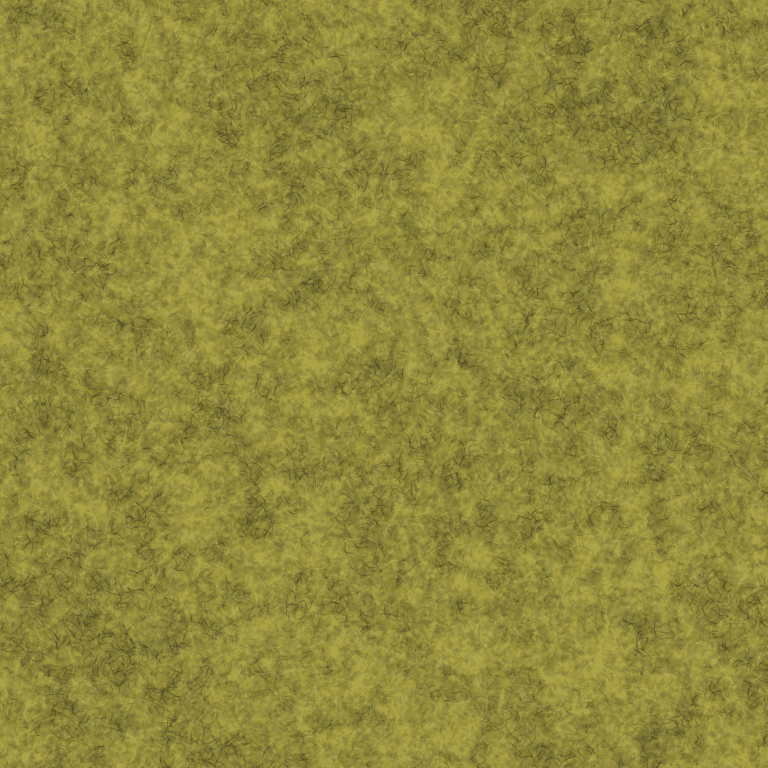
Give the GLSL for this texture, as a WebGL 1 fragment shader.

```glsl
precision highp float;
// Olive wool felt: mottled yellow-green cloth with fine dark and pale fibres.

uniform vec2 u_resolution;

const vec3 SHADOW_WOOL = vec3(0.360, 0.332, 0.140);
const vec3 BRIGHT_WOOL = vec3(0.660, 0.625, 0.262);
const vec3 GREY_TINT = vec3(-0.006, 0.006, 0.030);
const float BASE_TONE = 0.73;
const float CLOUD_SCALE = 7.0;      // broad blotches across the canvas
const float CLOUD_CONTRAST = 0.48;
const float GRAIN_SCALE = 125.0;    // fine fuzz across the canvas
const float GRAIN_CONTRAST = 0.35;
const float FIBRE_CELLS = 58.0;     // curled strands across the canvas
const float FIBRE_WIDTH = 0.0015;
const float DARK_FIBRE = 0.25;
const float PALE_FIBRE = 0.19;
const float HAIR_CELLS = 14.0;      // sparse long hairs
const float HAIR_STRENGTH = 0.22;

vec2 hash2(vec2 p) {
  vec3 q = fract(vec3(p.xyx) * vec3(0.1031, 0.1030, 0.0973));
  q += dot(q, q.yzx + 33.33);
  return fract((q.xx + q.yz) * q.zy);
}

mat2 turn(float angle) {
  float c = cos(angle), s = sin(angle);
  return mat2(c, s, -s, c);
}

float smoothNoise(vec2 p) {
  vec2 cell = floor(p), f = fract(p);
  f = f * f * (3.0 - 2.0 * f);
  float low = mix(hash2(cell).x, hash2(cell + vec2(1.0, 0.0)).x, f.x);
  float high = mix(hash2(cell + vec2(0.0, 1.0)).x, hash2(cell + 1.0).x, f.x);
  return mix(low, high, f.y);
}

// Layered blotches, centred on zero; finer layers are stronger.
float clouds(vec2 p) {
  float sum = 0.0, weight = 0.27;
  for (int i = 0; i < 4; i++) {
    sum += weight * (smoothNoise(p) - 0.5);
    p = turn(0.65) * p * 2.13 + 19.7;
    weight *= 1.3;
  }
  return sum;
}

// Cellular scatter: every cell holds one curved strand, faded at its ends.
float strands(vec2 p, float cells, float seed) {
  float width = max(FIBRE_WIDTH, 0.9 / u_resolution.y) * cells;
  p = turn(seed * 1.3) * p * cells + seed * 71.0 + 200.0;
  vec2 home = floor(p);
  float cover = 0.0;
  for (int j = -1; j <= 1; j++) {
    for (int i = -1; i <= 1; i++) {
      vec2 cell = home + vec2(float(i), float(j));
      vec2 place = hash2(cell);
      vec2 shape = hash2(cell + 137.0);
      float radius = mix(0.5, 2.4, shape.x);
      float angle = 6.28318 * shape.y;
      vec2 middle = cell + place;
      vec2 centre = middle - radius * vec2(cos(angle), sin(angle));
      float ring = abs(distance(p, centre) - radius);
      float ends = 1.0 - smoothstep(0.3, 0.85, distance(p, middle));
      float strength = fract(place.x * 13.7 + shape.x * 5.3);
      cover += strength * ends * (1.0 - smoothstep(0.0, width, ring));
    }
  }
  return cover;
}

void main() {
  vec2 uv = gl_FragCoord.xy / u_resolution.y;

  // Mottled wool and its fuzz
  float mottle = clouds(uv * CLOUD_SCALE + 40.0);
  float fuzz = smoothNoise(turn(0.4) * uv * GRAIN_SCALE + 300.0)
             + smoothNoise(turn(1.1) * uv * GRAIN_SCALE * 2.0 + 500.0) - 1.0;
  float tone = BASE_TONE + CLOUD_CONTRAST * mottle + GRAIN_CONTRAST * fuzz;

  // Tangled fibres; the dark ones gather in the dark blotches
  float dark = 0.0, pale = 0.0;
  for (int i = 0; i < 5; i++) {
    float layer = float(i);
    float cells = FIBRE_CELLS * (1.0 + 0.16 * layer);
    dark += strands(uv, cells, layer + 1.0);
    if (i < 4) pale += strands(uv, cells * 0.8, layer + 8.0);
  }
  float patchiness = smoothstep(0.25, -0.35, mottle);
  tone -= DARK_FIBRE * dark * mix(0.5, 1.5, patchiness);
  tone += PALE_FIBRE * pale;

  // Few long hairs, broken up by area
  float hairArea = smoothstep(0.5, 0.75, smoothNoise(uv * 9.0 + 80.0));
  tone -= HAIR_STRENGTH * hairArea * strands(uv, HAIR_CELLS, 15.0);

  // Dyed colour, greyer along pale fibres
  vec3 colour = mix(SHADOW_WOOL, BRIGHT_WOOL, clamp(tone, 0.0, 1.06));
  float grey = smoothstep(0.45, 0.8, smoothNoise(uv * 90.0 + 150.0));
  colour += GREY_TINT * clamp(0.5 * grey + 0.5 * pale, 0.0, 1.0);
  gl_FragColor = vec4(colour, 1.0);
}
```
